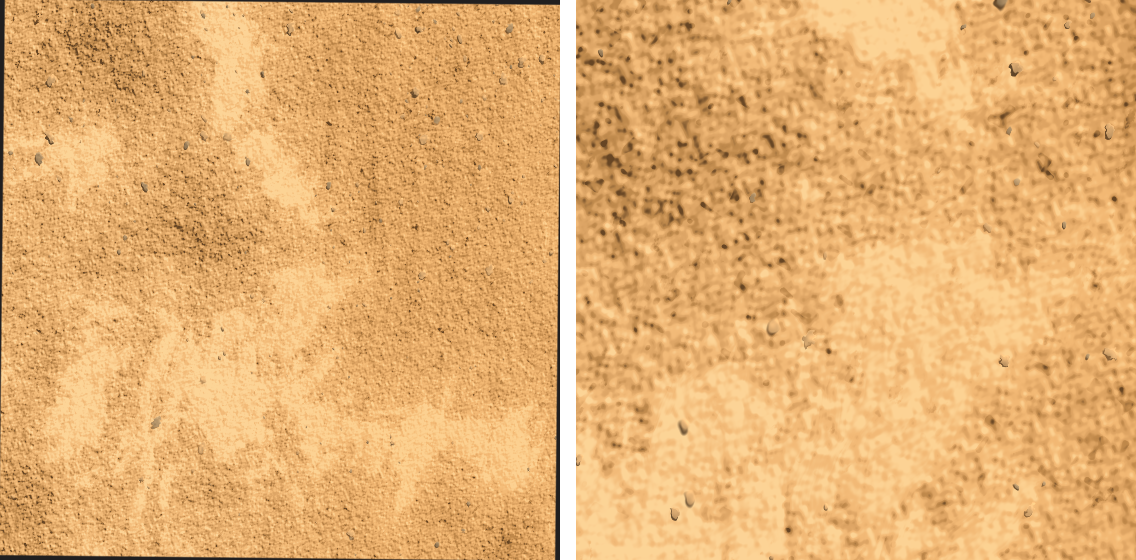
Left, the full canvas; right, a detail of the centre.
A Shadertoy shader for this texture:

```glsl
// Sunlit sandy ground seen from above: pale crust patches over coarse ochre soil.
// Warped noise lays out the flaky patches, turned embossed noise gives the grain,
// and hashed grids scatter pebbles. A slightly turned dark frame shows at the rim.

const vec3 FRAME = vec3(0.13, 0.12, 0.12);
const vec3 SHADOW = vec3(0.40, 0.27, 0.14);
const vec3 EARTH = vec3(0.75, 0.54, 0.30);
const vec3 OCHRE = vec3(0.87, 0.65, 0.40);
const vec3 SAND = vec3(0.95, 0.73, 0.47);
const vec3 CRUST = vec3(0.99, 0.83, 0.59);
const vec3 PEBBLE = vec3(0.92, 0.72, 0.48);
const vec3 GREY_PEBBLE = vec3(0.70, 0.58, 0.42);
const vec2 LIGHT_DIR = vec2(0.55, 0.83);
const float FRAME_TURN = 0.0105;
const float FRAME_HALF = 0.4965;
const float GRAIN = 0.82;
const float SLANT = 0.22;

vec4 hash4(vec2 p) {
    vec4 q = fract(p.xyxy * vec4(0.1031, 0.1030, 0.0973, 0.1099));
    q += dot(q, q.wzxy + 33.33);
    return fract((q.xxyz + q.yzzw) * q.zywx);
}

// Value noise centred on zero
float valueNoise(vec2 p) {
    vec2 i = floor(p), f = fract(p);
    f = f * f * (3.0 - 2.0 * f);
    float low = mix(hash4(i).x, hash4(i + vec2(1, 0)).x, f.x);
    float high = mix(hash4(i + vec2(0, 1)).x, hash4(i + vec2(1, 1)).x, f.x);
    return mix(low, high, f.y) - 0.5;
}

float fbm(vec2 p) {
    float sum = 0.0, amp = 1.0;
    for (int i = 0; i < 5; i++) {
        sum += amp * valueNoise(p);
        p = mat2(1.6, 1.2, -1.2, 1.6) * p + 7.3;
        amp *= 0.58;
    }
    return sum;
}

// Lit slope of noise on a turned lattice
float emboss(vec2 p, float freq, float angle) {
    float c = cos(angle), s = sin(angle);
    mat2 turn = mat2(c, -s, s, c);
    vec2 q = turn * p * freq;
    return valueNoise(q) - valueNoise(q + turn * LIGHT_DIR * 0.8);
}

float blob(vec2 p, vec2 centre, vec2 radius) {
    vec2 d = (p - centre) / radius;
    return exp(-dot(d, d));
}

// Broad light and dark areas
float areaTone(vec2 p) {
    float tone = -0.16;
    tone += 0.75 * blob(p, vec2(0.34, 0.28), vec2(0.28, 0.24));
    tone += 0.85 * blob(p, vec2(0.78, 0.24), vec2(0.20, 0.10));
    tone += 1.10 * blob(p, vec2(0.43, 0.91), vec2(0.09, 0.14));
    tone += 1.00 * blob(p, vec2(0.50, 0.67), vec2(0.09, 0.06));
    tone += 0.50 * blob(p, vec2(0.10, 0.72), vec2(0.15, 0.10));
    tone += 0.50 * blob(p, vec2(0.60, 0.47), vec2(0.05, 0.08));
    tone -= 1.00 * blob(p, vec2(0.20, 0.93), vec2(0.15, 0.10));
    tone -= 0.95 * blob(p, vec2(0.35, 0.55), vec2(0.10, 0.13));
    tone -= 0.40 * blob(p, vec2(0.72, 0.65), vec2(0.25, 0.30));
    tone -= 0.70 * blob(p, vec2(0.90, 0.07), vec2(0.08, 0.08));
    tone -= 0.75 * blob(p, vec2(0.04, 0.06), vec2(0.10, 0.12));
    tone -= 0.50 * blob(p, vec2(0.40, 0.15), vec2(0.07, 0.05));
    return tone;
}

vec3 soilRamp(float tone) {
    vec3 col = mix(SHADOW, EARTH, smoothstep(-3.0, -1.75, tone));
    col = mix(col, OCHRE, smoothstep(-1.75, -0.85, tone));
    col = mix(col, SAND, smoothstep(-0.85, 0.05, tone));
    return mix(col, CRUST, smoothstep(0.05, 1.4, tone));
}

// Ragged pebbles, each with a shadow, on a jittered grid
vec3 addPebbles(vec3 col, vec2 p, float freq, float density) {
    vec2 cell = floor(p * freq);
    float blur = max(0.03, 0.8 * freq / iResolution.y);
    for (int j = -1; j <= 1; j++)
    for (int i = -1; i <= 1; i++) {
        vec2 id = cell + vec2(i, j);
        vec4 h = hash4(id + freq), k = hash4(id + 2.7 * freq);
        vec2 home = id / freq;
        float zone = 0.4 + smoothstep(0.4, 0.95, home.y) * (0.5 + step(0.55, home.x));
        zone *= 1.0 + 3.0 * valueNoise(home * 8.0);
        if (h.x > density * zone) continue;
        vec2 d = p * freq - id - 0.2 - 0.6 * h.yz;
        float size = mix(0.08, 0.24, h.w * h.w);
        float angle = 0.9 + 1.4 * k.x;
        mat2 turn = mat2(cos(angle), -sin(angle), sin(angle), cos(angle));
        vec2 stretch = vec2(0.85, 1.0 + 0.7 * k.y);
        float ragged = size * (1.0 + 0.9 * valueNoise(d * 9.0 + 20.0 * h.yz));
        vec2 shadowPos = d + LIGHT_DIR * size * 0.5;
        float stoneDist = length(turn * d * stretch) - ragged;
        float shadowDist = length(turn * shadowPos * stretch) - ragged;
        float shade = 1.0 - smoothstep(-blur, blur, shadowDist);
        float cover = 1.0 - smoothstep(-blur, blur, stoneDist);
        vec3 stone = mix(PEBBLE, GREY_PEBBLE, step(0.7, k.z));
        stone *= 1.0 + 0.10 * dot(d, LIGHT_DIR) / size + 0.25 * valueNoise(p * 260.0);
        col = mix(col, SHADOW * mix(0.5, 1.3, k.w), shade * mix(0.85, 0.4, k.w));
        col = mix(col, stone, cover * 0.85);
    }
    return col;
}

void mainImage(out vec4 fragColor, in vec2 fragCoord) {
    vec2 uv = fragCoord / iResolution.xy;
    float rightSide = smoothstep(0.35, 0.75, uv.x);

    // Slightly slanted patches, broken into flakes with a shaded rim
    vec2 slant = vec2(uv.x - SLANT * uv.y, uv.y * 0.75);
    vec2 warp = vec2(fbm(slant * 8.0), fbm(slant * 8.0 + 31.0));
    float area = areaTone(uv + 0.09 * warp);
    float mottle = fbm(slant * 13.0 + 5.0);
    vec2 flakePos = slant * 34.0 + 2.0 * warp;
    float flakes = fbm(flakePos);
    float relief = flakes - fbm(flakePos + LIGHT_DIR * 0.2);
    float crust = smoothstep(0.22, 0.42, area + 0.6 * mottle + 0.5 * flakes);
    float calm = 1.0 - 0.4 * rightSide;
    float tone = -0.26 + 1.0 * area + calm * (0.7 * mottle + 0.4 * flakes) + 0.65 * crust;
    tone += 1.2 * calm * relief;

    // Faint wheel streaks on the right
    tone += 0.6 * rightSide * valueNoise(vec2(uv.x * 45.0 + uv.y * 3.0, uv.y * 3.0));

    // Embossed grain, coarser on bare soil than on crust
    vec2 grainPos = vec2(uv.x - SLANT * uv.y, uv.y * 0.9);
    float grain = 2.1 * emboss(grainPos, 330.0, 0.6);
    grain += 1.6 * emboss(grainPos + 3.0, 190.0, 1.1);
    grain += 0.9 * emboss(grainPos + 7.0, 90.0, 0.3) * calm;
    tone += GRAIN * mix(1.15, 0.7, crust) * (1.0 - 0.1 * rightSide) * grain;

    // Small sharp crumbs and dark pits, densest in the rough upper left
    float rough = blob(uv, vec2(0.14, 0.92), vec2(0.15, 0.12));
    float crumbs = smoothstep(0.30, 0.42, valueNoise(mat2(0.8, 0.6, -0.6, 0.8) * uv * 160.0));
    float pits = smoothstep(0.5, 0.72, fbm(slant * 75.0 + 60.0));
    tone -= crumbs * (1.0 - 0.7 * crust) + pits * (1.0 + 2.2 * rough);

    vec3 col = soilRamp(tone);
    col *= mix(vec3(1.0), vec3(1.0, 0.985, 0.955), rightSide);
    col = addPebbles(col, uv, 26.0, 0.11);
    col = addPebbles(col, uv, 65.0, 0.05);

    // Turned frame
    vec2 c = uv - 0.5;
    vec2 q = abs(c + FRAME_TURN * vec2(-c.y, c.x));
    float edge = max(q.x, q.y) - FRAME_HALF;
    float aa = 1.0 / iResolution.y;
    col = mix(col, FRAME, smoothstep(-aa, aa, edge));
    fragColor = vec4(clamp(col, 0.0, 1.0), 1.0);
}
```
